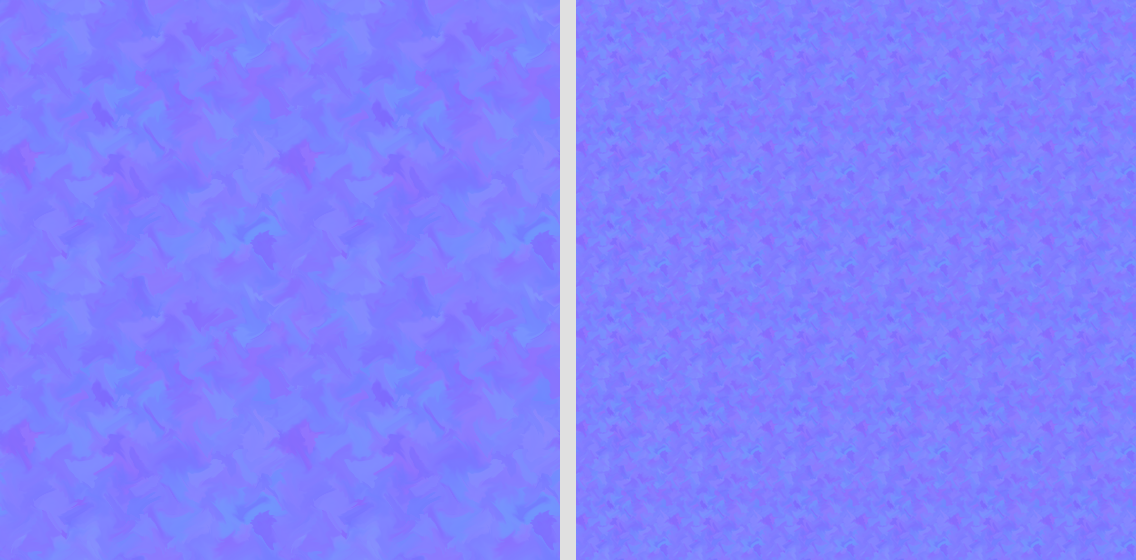
Left: one tile. Right: repeated 3 by 3.
Write a Shadertoy shader that draws this texture map.

```glsl
// Tiling normal map of overlapping ragged dabs, each facing its own slight tilt.

const float TAU = 6.2831853;
const float REPEATS = 2.0;                 // tiles across the canvas
const int LAYERS = 8;
const vec2 TILT_RANGE = vec2(0.066, 0.098); // largest red and green deviation

vec3 hash3(vec3 p) {
    p = fract(p * vec3(0.1031, 0.1030, 0.0973));
    p += dot(p, p.yxz + 33.33);
    return fract((p.xxy + p.yxx) * p.zyx);
}

// Layered sines with whole frequencies: roughens outlines and wraps at 1.
vec2 roughen(vec2 p, float strength) {
    float f = 5.0;
    for (int i = 0; i < 4; i++) {
        vec2 phase = vec2(f * p.y + 3.0 * p.x, f * p.x - 2.0 * p.y);
        p += strength / f * sin(TAU * phase + vec2(f, 1.7 * f));
        f = 2.0 * f + 1.0;
    }
    return p;
}

// Signed distance to a lobed dab, in the units of d.
float dabDistance(vec2 d, float radius, vec3 seed) {
    float a = atan(d.y, d.x);
    vec3 lobes = sin(a * vec3(3.0, 7.0, 16.0) + TAU * seed);
    return length(d) - radius * (1.0 + dot(lobes, vec3(0.16, 0.09, 0.045)));
}

// Random tilt, densest near flat; red leans slightly against green.
vec2 dabTilt(vec3 a, vec3 b) {
    vec2 t = (a.xy + b.xy - 1.0) * TILT_RANGE;
    return vec2(t.x - 0.3 * t.y, t.y);
}

// Paints one wrapped grid of dabs over the tilt below it.
vec2 paintLayer(vec2 tilt, vec2 p, float cells, float layer, float coverage) {
    vec2 g = p * cells;
    vec2 base = floor(g);
    for (int y = -1; y <= 1; y++) {
        for (int x = -1; x <= 1; x++) {
            vec2 cell = base + vec2(x, y);
            vec3 id = vec3(mod(cell, cells), 17.0 * layer + 5.0);
            vec3 place = hash3(id);
            if (place.z > coverage) continue;

            vec3 shape = hash3(id + 31.7);
            vec3 look = hash3(id + 67.3);
            vec2 d = g - cell - mix(vec2(0.2), vec2(0.8), place.xy);
            float radius = mix(0.36, 0.72, shape.x);
            float soft = mix(0.004, 0.03, look.z * look.z * look.z) * cells;
            float dist = dabDistance(d, radius, shape);
            float alpha = 1.0 - smoothstep(-soft, soft, dist);
            alpha *= mix(0.55, 0.95, shape.z);
            tilt = mix(tilt, dabTilt(look, hash3(id + 93.1)), alpha);
        }
    }
    return tilt;
}

// Faint unevenness inside the dabs.
vec2 mottle(vec2 p, float amount) {
    vec2 q = roughen(p, 0.16);
    return amount * sin(TAU * vec2(9.0 * q.x + 4.0 * q.y, 8.0 * q.y - 5.0 * q.x));
}

void mainImage(out vec4 fragColor, in vec2 fragCoord) {
    vec2 p = fract(fragCoord / iResolution.xy * REPEATS);
    vec2 q = roughen(p, 0.10);

    // Broad and small dabs alternate, so both lie on top somewhere.
    vec2 tilt = vec2(0.0);
    for (int i = 0; i < LAYERS; i++) {
        float cells = 5.0 + float((i * 5) % 9);
        tilt = paintLayer(tilt, q, cells, float(i), 0.6);
    }
    tilt += mottle(p, 0.004);

    // Pack the unit normal into colour.
    vec2 n = 2.0 * tilt;
    float nz = sqrt(1.0 - dot(n, n));
    fragColor = vec4(0.5 + 0.5 * vec3(n, nz), 1.0);
}
```
